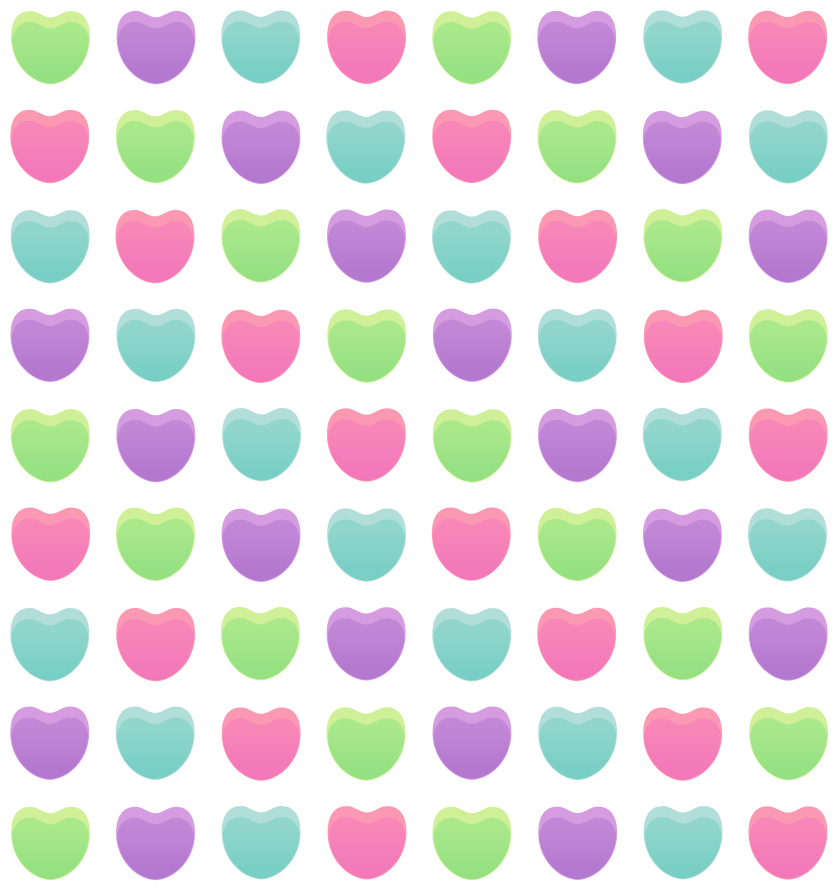
Reproduce this pattern procedurally as a Shadertoy shader.

```glsl
// Rows of glossy candy hearts in four pastel colours on white.
// Each grid cell holds one implicit heart; a lowered copy of the same shape,
// clipped to the first, forms the shaded body and leaves a pale upper rim.

const vec2  PITCH       = vec2(0.1255, 0.1184);  // cell size, in canvas widths
const vec2  FIRST       = vec2(0.0597, 0.0565);  // first heart, from top left
const float HALF_WIDTH  = 0.0469;                // heart half width
const float JITTER      = 0.0008;                // placement wobble
const float SHOULDER    = 0.25;                  // height of the widest point
const float LOBE_HEIGHT = 0.68;                  // lobe top above the shoulder
const float NOTCH_DEPTH = 0.16;
const float TIP_DEPTH   = 1.18;                  // tip below the shoulder
const float LOBE_POWER  = 2.4;                   // squareness of the lobes
const float SIDE_POWER  = 1.8;                   // roundness of the lower sides
const float BODY_DROP   = 0.28;
const float BODY_INSET  = 1.025;
const float TAU         = 6.2831853;

const vec3 BACKGROUND = vec3(1.0);
const vec3 RIM[4] = vec3[4](
    vec3(0.81, 0.94, 0.59), vec3(0.84, 0.61, 0.88),
    vec3(0.70, 0.87, 0.85), vec3(0.99, 0.60, 0.70));
const vec3 BODY_TOP[4] = vec3[4](
    vec3(0.67, 0.91, 0.55), vec3(0.76, 0.53, 0.84),
    vec3(0.57, 0.84, 0.80), vec3(0.97, 0.53, 0.72));
const vec3 BODY_BOTTOM[4] = vec3[4](
    vec3(0.58, 0.88, 0.51), vec3(0.70, 0.47, 0.81),
    vec3(0.47, 0.81, 0.77), vec3(0.95, 0.47, 0.73));

// Small offset per cell from layered sines, each axis in -1..1.
vec2 wobble(vec2 cell) {
    vec2 a = sin(cell.x * vec2(2.3, 1.7) + cell.y * vec2(4.1, 3.3));
    vec2 b = sin(cell.x * vec2(5.9, 4.7) - cell.y * vec2(1.3, 2.9) + 1.0);
    return 0.5 * (a + b);
}

// Implicit heart of half width 1: negative inside, zero on the outline.
float heart(vec2 p) {
    float x = abs(p.x);
    float h = p.y - SHOULDER;
    if (h < 0.0) {
        float depth = h / TIP_DEPTH;
        return pow(x, SIDE_POWER) + depth * depth - 1.0;
    }
    float notch = 0.5 * NOTCH_DEPTH * (1.0 + cos(TAU * min(x, 0.5)));
    float side = max(2.0 * x - 1.0, 0.0);
    float rise = h / (LOBE_HEIGHT - notch);
    return pow(pow(side, LOBE_POWER) + pow(rise, LOBE_POWER), 1.0 / LOBE_POWER) - 1.0;
}

// One-pixel smooth fill of an implicit shape.
float coverage(float f) {
    float slope = max(length(vec2(dFdx(f), dFdy(f))), 1e-4);
    return clamp(0.5 - f / slope, 0.0, 1.0);
}

void mainImage(out vec4 fragColor, in vec2 fragCoord) {
    // Grid, counted from the top left
    vec2 pos = vec2(fragCoord.x, iResolution.y - fragCoord.y) / iResolution.x;
    vec2 cell = floor((pos - FIRST) / PITCH + 0.5);
    vec2 p = (pos - FIRST - cell * PITCH - JITTER * wobble(cell)) / HALF_WIDTH;
    p.y = -p.y;

    // Colours step diagonally from row to row
    int tint = int(mod(cell.x - cell.y + 0.5, 4.0));

    // Outline and lowered body
    float outer = coverage(heart(p));
    float inner = coverage(heart(p + vec2(0.0, BODY_DROP)))
                * coverage(heart(p * BODY_INSET));

    // Vertical shading and layers
    float shade = smoothstep(0.65, -0.93, p.y);
    vec3 body = mix(BODY_TOP[tint], BODY_BOTTOM[tint], shade);
    vec3 candy = mix(RIM[tint], body, inner);
    fragColor = vec4(mix(BACKGROUND, candy, outer), 1.0);
}
```
